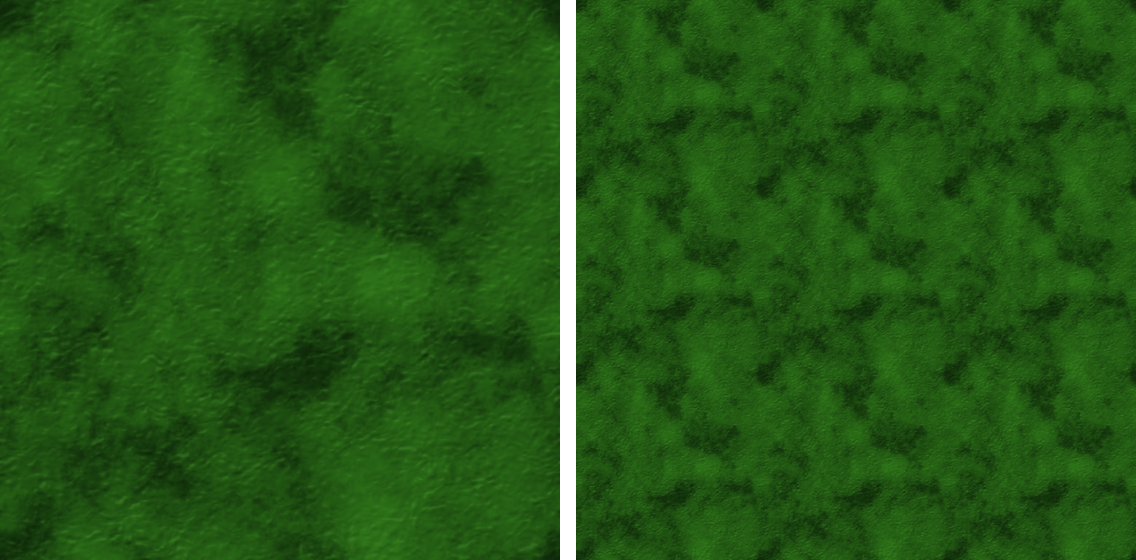
Left: one tile. Right: repeated 3 by 3.
A three.js fragment shader for this texture:

```glsl
// Mossy green ground: many soft dark blotches under a fine, curling embossed grain, tiling.
#define DARK_GREEN vec3(0.080, 0.220, 0.048)
#define LIGHT_GREEN vec3(0.160, 0.410, 0.086)
#define GLINT vec3(0.030, 0.022, 0.030)
#define BASE_TONE 0.67
#define MOTTLE_CONTRAST 1.45
#define BLOTCH_DEPTH 0.44
#define RELIEF_DEPTH 0.78
#define GRAIN_CELLS vec2(70.0, 100.0)
#define GRAIN_SLANT 10.0
#define CURL 0.010
#define LIGHT_STEP vec2(-0.0013, 0.0018)

varying vec2 vUv;

float hash(vec2 cell, float seed) {
  vec3 p = fract(vec3(cell.xyx + seed * 17.3) * 0.1031);
  p += dot(p, p.yzx + 33.33);
  return fract((p.x + p.y) * p.z);
}

// Wraps a lattice cell; slant is the vertical shift of the lattice over one tile.
float cellValue(vec2 cell, vec2 period, float slant, float seed) {
  float tilesAcross = floor((cell.x + 0.5) / period.x);
  cell += tilesAcross * vec2(-period.x, slant);
  cell.y -= period.y * floor((cell.y + 0.5) / period.y);
  return hash(cell, seed);
}

// Value noise that repeats over the unit square, on a lattice sheared by slant.
float tileNoise(vec2 uv, vec2 period, float slant, float seed) {
  vec2 p = uv * period - vec2(0.0, slant * uv.x);
  vec2 cell = floor(p);
  vec2 f = p - cell;
  f = f * f * f * (f * (f * 6.0 - 15.0) + 10.0);
  float a = cellValue(cell, period, slant, seed);
  float b = cellValue(cell + vec2(1.0, 0.0), period, slant, seed);
  float c = cellValue(cell + vec2(0.0, 1.0), period, slant, seed);
  float d = cellValue(cell + vec2(1.0, 1.0), period, slant, seed);
  return mix(mix(a, b, f.x), mix(c, d, f.x), f.y);
}

float cloud(vec2 uv, float cells, float gain, float seed) {
  float sum = 0.0;
  float total = 0.0;
  float weight = 1.0;
  for (int i = 0; i < 6; i++) {
    sum += weight * tileNoise(uv, vec2(cells), 0.0, seed + float(i));
    total += weight;
    weight *= gain;
    cells *= 2.0;
  }
  return sum / total;
}

// Bumps of three sizes with crossing slants, so that no single direction rules
float grainHeight(vec2 uv) {
  float coarse = tileNoise(uv, GRAIN_CELLS, GRAIN_SLANT, 31.0);
  float crossing = tileNoise(uv, GRAIN_CELLS * 1.3, -GRAIN_SLANT, 37.0);
  float fine = tileNoise(uv, GRAIN_CELLS * 1.8, GRAIN_SLANT * 3.0, 41.0);
  return 0.45 * coarse + 0.33 * crossing + 0.22 * fine;
}

void main() {
  // Broad mottling, with clustered blotches in its darker parts
  float mottle = cloud(vUv, 6.0, 0.68, 3.0);
  float spots = cloud(vUv, 13.0, 0.65, 13.0);
  float blotch = smoothstep(0.50, 0.69, mix(1.0 - mottle, spots, 0.55));

  // Embossed grain lit from the upper left, curled and uneven in strength
  vec2 curl = vec2(tileNoise(vUv, vec2(28.0), 0.0, 51.0),
                   tileNoise(vUv, vec2(34.0), 0.0, 57.0)) - 0.5;
  vec2 uv = vUv + CURL * curl;
  float strength = 0.65 + 0.7 * tileNoise(vUv, vec2(22.0), 0.0, 61.0);
  float relief = strength * (grainHeight(uv - LIGHT_STEP) - grainHeight(uv + LIGHT_STEP));

  float tone = BASE_TONE + MOTTLE_CONTRAST * (mottle - 0.5)
             - BLOTCH_DEPTH * blotch + RELIEF_DEPTH * relief;
  vec3 color = mix(DARK_GREEN, LIGHT_GREEN, clamp(tone, -0.3, 1.2));
  color += GLINT * smoothstep(0.10, 0.32, relief);
  gl_FragColor = vec4(color, 1.0);
}
```
